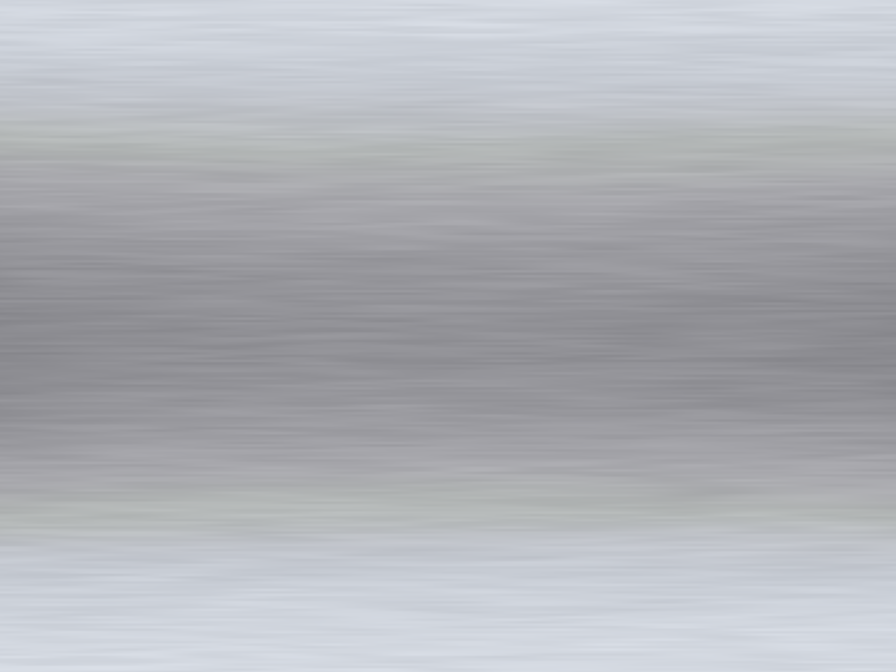
Give the GLSL for this texture, as a Shadertoy shader.

```glsl
// Brushed steel sheet: a dark horizontal band between bright cool edges, with fine streaks.

const float BAND_CENTER = 0.49;    // height of the darkest line
const float REACH_BELOW = 0.47;    // distance from band to full brightness
const float REACH_ABOVE = 0.55;
const float DARK_LEVEL = 0.562;
const float BRIGHT_LEVEL = 0.825;
const float SIDE_SHADE = 0.032;    // darkening of the band toward left and right
const float GRAIN_STRENGTH = 0.042;
const int GRAIN_LAYERS = 3;
const vec2 GRAIN_CELLS = vec2(13.0, 270.0); // streaks across and up the canvas
const float SHEEN_STRENGTH = 0.006;

float hash(vec2 cell) {
    uvec2 q = uvec2(ivec2(cell)) * uvec2(1597u, 3812u);
    uint n = (q.x ^ q.y ^ (q.y >> 5)) * 747796u + 28911u;
    n = (n ^ (n >> 15)) * 277803u;
    n = (n ^ (n >> 13)) * 912931u;
    return float((n ^ (n >> 16)) & 65535u) / 65535.0;
}

// One row of streaks, shifted sideways by a random amount
float streakRow(float x, float row) {
    x += 17.0 * hash(vec2(977.0, row));
    float cell = floor(x);
    float blend = smoothstep(0.0, 1.0, x - cell);
    return mix(hash(vec2(cell, row)), hash(vec2(cell + 1.0, row)), blend);
}

float streaks(vec2 p) {
    float row = floor(p.y);
    float blend = smoothstep(0.0, 1.0, p.y - row);
    return mix(streakRow(p.x, row), streakRow(p.x, row + 1.0), blend) - 0.5;
}

// Layered streaks, each layer broader and fainter than the last
float brushedGrain(vec2 uv) {
    float sum = 0.0;
    float weight = 1.0;
    vec2 cells = GRAIN_CELLS;
    for (int i = 0; i < GRAIN_LAYERS; i++) {
        sum += weight * streaks(uv * cells + 31.0 * float(i));
        cells *= vec2(0.65, 0.43);
        weight *= 0.5;
    }
    return sum;
}

// Slow variation from layered sines
float sheen(vec2 uv) {
    return sin(uv.y * 47.0 + 1.6 * sin(uv.x * 5.0)) * 0.6
         + sin(uv.y * 83.0 - uv.x * 4.0) * 0.4;
}

float bandLevel(vec2 uv) {
    float offset = uv.y - BAND_CENTER;
    float reach = offset < 0.0 ? REACH_BELOW : REACH_ABOVE;
    float rise = smoothstep(0.0, 1.0, abs(offset) / reach);
    float side = 2.0 * uv.x - 1.0;
    float shade = SIDE_SHADE * (side * side - 0.35) * (1.0 - rise);
    return mix(DARK_LEVEL, BRIGHT_LEVEL, rise) - shade;
}

// Neutral violet-gray in the dark, greenish midway, blue in the light
vec3 steelTint(float level) {
    float cool = smoothstep(0.69, 0.79, level);
    float green = exp(-pow((level - 0.705) / 0.03, 2.0));
    return vec3(level - 0.004 * green,
                level + 0.020 * cool + 0.010 * green,
                level + mix(0.020, 0.052, cool) - 0.012 * green);
}

void mainImage(out vec4 fragColor, in vec2 fragCoord) {
    vec2 uv = fragCoord / iResolution.xy;
    float level = bandLevel(uv) + SHEEN_STRENGTH * sheen(uv);
    vec3 color = steelTint(level) + GRAIN_STRENGTH * brushedGrain(uv);
    fragColor = vec4(clamp(color, 0.0, 1.0), 1.0);
}
```
